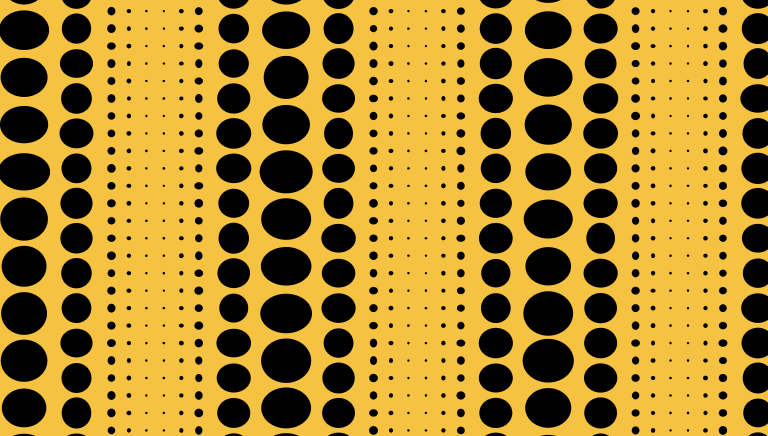
Write a Shadertoy shader that draws this pattern.

```glsl
float hash(vec2 p) {
    return fract(sin(dot(p, vec2(127.1, 311.7))) * 43758.5453);
}

float ellipseDistance(vec2 p, vec2 radii) {
    float k = length(p / radii);
    return (k - 1.0) * k / max(length(p / (radii * radii)), 1e-4);
}

// Distance to a mirrored pair of dot columns, each dot with its own radii
float dotColumn(vec2 p, float band, float offset, float spacing, float phase, vec2 minRadii, vec2 maxRadii) {
    float row = round((p.y - phase) / spacing);
    vec2 cell = vec2(band * 15.0 + sign(p.x) * offset, row);
    vec2 vary = vec2(hash(cell), hash(cell + 57.3));
    vec2 local = vec2(abs(p.x) - offset * 0.04007, p.y - phase - row * spacing);
    return ellipseDistance(local, mix(minRadii, maxRadii, vary));
}

void mainImage(out vec4 fragColor, in vec2 fragCoord) {
    vec2 uv = fragCoord / iResolution.y;
    float pixel = 1.0 / iResolution.y;

    // Vertical bands, each centred on a column of large dots
    float band = round((uv.x - 0.0552) / 0.6011);
    vec2 p = vec2(uv.x - 0.0552 - band * 0.6011, uv.y);

    // Large and medium ovals
    float d = dotColumn(p, band, 0.0, 0.1083, 0.0644, vec2(0.051, 0.042), vec2(0.061, 0.051));
    d = min(d, dotColumn(p, band, 3.0, 0.08014, 0.0529, vec2(0.0325), vec2(0.0403, 0.036)));

    // Small dots shrinking towards the band edge
    for (int i = 0; i < 3; i++) {
        float radius = 0.0093 * pow(0.55, float(i));
        d = min(d, dotColumn(p, band, 5.0 + float(i), 0.04007, 0.0128, vec2(radius * 0.87), vec2(radius * 1.1)));
    }

    float ink = clamp(0.5 - d / pixel, 0.0, 1.0);
    fragColor = vec4(mix(vec3(0.96, 0.76, 0.26), vec3(0.0), ink), 1.0);
}
```
